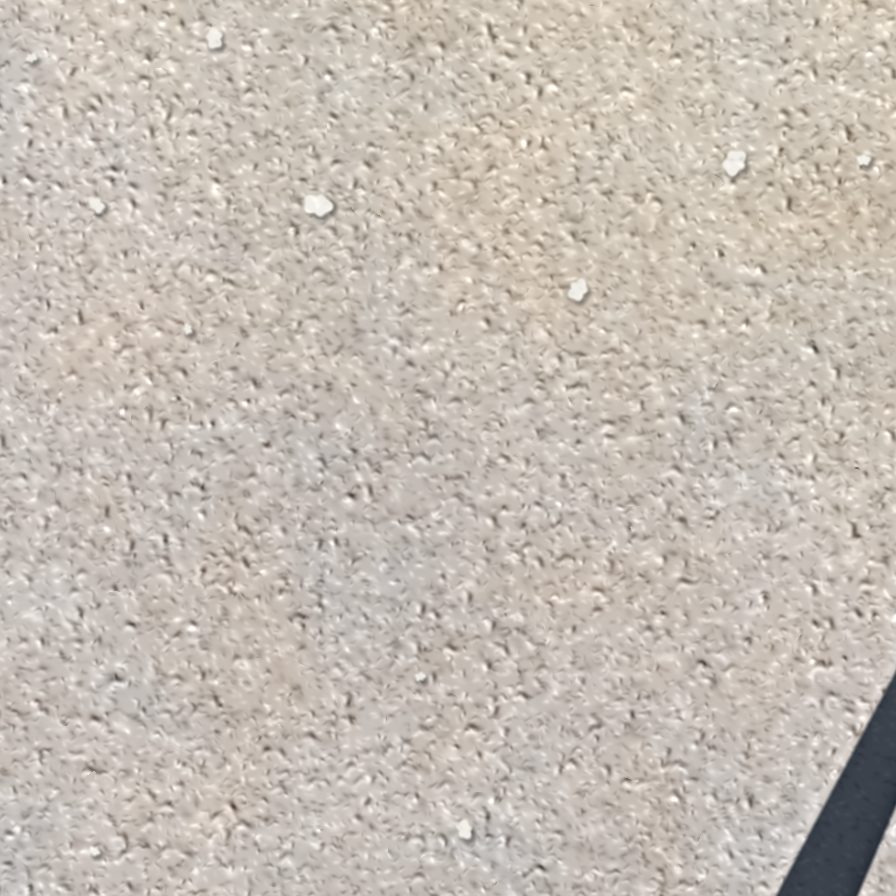
This texture is drawn by a Shadertoy shader. Its source:

```glsl
// Worn pale concrete: soft signed grains, tilted pits with a bright lip,
// a few white pebbles and a dark strap crossing the lower right corner.
// All scatter is cellular; broad stains are layered sines.

#define GROUND vec3(0.788, 0.757, 0.732)
#define PEBBLE vec3(0.95, 0.94, 0.91)
#define STRAP vec3(0.235, 0.26, 0.295)
#define TILT -0.45
#define TILT_SPREAD 1.7
#define GRAIN_CONTRAST 0.16
#define PIT_DEPTH 0.36
#define PIT_COVER 0.5
#define LIP 0.55
#define STAIN 0.014
#define PEBBLE_CELLS 7.0
#define PEBBLE_CHANCE 0.26

vec3 hash3(vec2 cell) {
    vec3 h = fract(cell.xyx * vec3(0.1031, 0.1030, 0.0973));
    h += dot(h, h.yxz + 33.33);
    return fract((h.xxy + h.yzz) * h.zyx);
}

float blob(vec2 q) { return exp(-dot(q, q)); }

// Offset from a randomly tilted fleck, measured along and across it
vec2 fleckSpace(vec2 d, float r) {
    float t = TILT + (r - 0.5) * TILT_SPREAD;
    vec2 along = vec2(cos(t), sin(t));
    return vec2(dot(d, along), dot(d, vec2(-along.y, along.x)));
}

// Dense light and dark flecks
float grains(vec2 p, float seed) {
    vec2 cell = floor(p);
    float sum = 0.0;
    for (int y = -1; y <= 1; y++)
    for (int x = -1; x <= 1; x++) {
        vec2 c = cell + vec2(x, y);
        vec3 place = hash3(c + seed);
        vec3 kind = hash3(c + seed + 71.0);
        vec2 q = fleckSpace(p - c - place.xy, place.z);
        sum += (kind.x * 2.0 - 1.0) * blob(q / vec2(0.42, 0.24));
    }
    return sum;
}

// Sparse dark pits, each with a bright lip along its lower side
float pits(vec2 p, float seed, float cover) {
    vec2 cell = floor(p);
    float sum = 0.0;
    for (int y = -1; y <= 1; y++)
    for (int x = -1; x <= 1; x++) {
        vec2 c = cell + vec2(x, y);
        vec3 place = hash3(c + seed);
        vec3 kind = hash3(c + seed + 37.0);
        vec2 q = fleckSpace(p - c - 0.15 - 0.7 * place.xy, place.z);
        q.y += 0.12 * sin(q.x * 5.0 + kind.z * 6.3);
        q /= vec2(mix(0.16, 0.42, kind.y), mix(0.13, 0.19, kind.z));
        float depth = step(kind.x, cover) * mix(0.25, 1.0, kind.z * kind.z);
        sum += depth * (LIP * blob(q + vec2(0.4, 1.7)) - blob(q));
    }
    return sum;
}

// Broad uneven stains from layered, warped sines
float stains(vec2 p) {
    float sum = 0.0, gain = 1.0;
    for (int i = 0; i < 4; i++) {
        p = mat2(0.8, 0.6, -0.6, 0.8) * p * 1.7 + 1.3;
        p += 0.4 * sin(p.yx * 1.3);
        sum += gain * sin(p.x) * sin(p.y);
        gain *= 0.75;
    }
    return sum;
}

// Pebble cover in x, its shadow in y
vec2 pebbles(vec2 uv) {
    vec2 p = uv * PEBBLE_CELLS, cell = floor(p);
    vec3 place = hash3(cell + 19.0), kind = hash3(cell + 53.0);
    vec2 d = p - cell - mix(vec2(0.2), vec2(0.8), place.xy);
    float radius = mix(0.035, 0.1, kind.y * kind.y);
    float a = atan(d.y, d.x);
    radius *= 1.0 + 0.18 * sin(2.0 * a + 6.0 * place.z) + 0.1 * sin(5.0 * a + 9.0 * kind.z);
    float body = 1.0 - smoothstep(-0.018, 0.018, length(d) - radius);
    float shade = 1.0 - smoothstep(-0.02, 0.035, length(d - vec2(0.025, -0.03)) - radius);
    return vec2(body, shade) * step(kind.x, PEBBLE_CHANCE);
}

void mainImage(out vec4 fragColor, in vec2 fragCoord) {
    vec2 uv = fragCoord / iResolution.y;

    // Ground tone, warmer toward the upper right and darker below
    float stain = stains(uv * 3.0);
    vec3 color = GROUND + STAIN * stain + 0.035 * (uv.y - 0.5);
    float warmth = smoothstep(0.4, 1.5, uv.x + uv.y * 0.8) * smoothstep(0.2, 0.8, uv.y);
    color += vec3(0.008, 0.0, -0.035) * warmth;
    color += vec3(0.008, 0.0, -0.008) * stains(uv * 6.0 + 8.0);

    // Grain and pits
    float fine = grains(uv * 105.0, 5.0);
    float relief = GRAIN_CONTRAST * (fine + 0.75 * grains(uv * 58.0, 130.0));
    float cover = PIT_COVER + 0.1 * stains(uv * 7.0 + 3.0);
    relief += PIT_DEPTH * (pits(uv * 52.0, 11.0, cover) + 0.6 * pits(uv * 82.0, 210.0, cover));
    color += relief * vec3(0.97, 1.0, 1.02);

    // Pebbles
    vec2 stone = pebbles(uv);
    color *= 1.0 - 0.35 * stone.y;
    color = mix(color, PEBBLE + 0.06 * fine, stone.x);

    // Strap between two slanted edges, with a pale rim and dark far side
    float nearEdge = (uv.x - 0.866 - 0.534 * uv.y) * 0.882;
    float farEdge = (0.957 + 0.43 * uv.y - uv.x) * 0.919;
    float inside = min(nearEdge, farEdge);
    color += 0.07 * exp(-pow((inside + 0.007) / 0.005, 2.0));
    vec3 strap = STRAP + 0.04 * fine - 0.11 * exp(-max(farEdge, 0.0) / 0.008);
    strap -= 0.05 * exp(-max(nearEdge, 0.0) / 0.006);
    color = mix(color, strap, smoothstep(-0.003, 0.003, inside));

    fragColor = vec4(clamp(color, 0.0, 1.0), 1.0);
}
```
